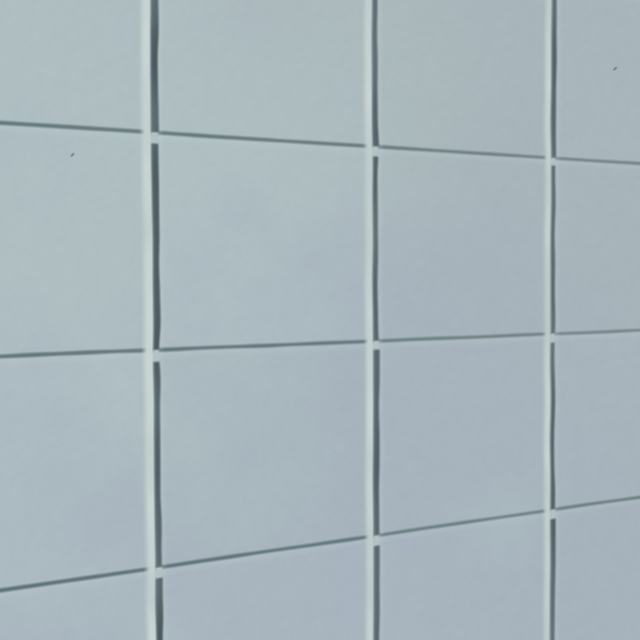
Write a WebGL 2 fragment shader that draws this texture.

```glsl
#version 300 es
precision highp float;

uniform vec2 u_resolution;
out vec4 outColor;

// Perspective of the wall
const float SHRINK = 0.2864;                  // loss of scale from left to right
const float ROW_HEIGHT = 0.3652;              // tile height at the left edge
const vec2 MID_ROW = vec2(0.4434, 0.0405);    // height and slope of the middle joint
const float COLUMN_START = 0.2572;
const float COLUMN_STEP = 0.4425;
const vec2 LEAN = vec2(0.014, -0.019);        // tilt of upright joints, change over x

// Joint sizes
const float GROUT_WIDTH = 0.0200;
const float SHADOW_WIDTH = 0.0122;
const float LINE_HALF = 0.0031;
const float GAP_LENGTH = 0.0175;
const float SOFTNESS = 0.0029;
const float WOBBLE = 0.0015;

// Surface
const float GRAIN = 0.014;
const float SIDE_SHADE = 0.012;
const float PIT_CELLS = 14.0;
const float PIT_CHANCE = 0.014;
const vec3 TILE_BLUE = vec3(0.655, 0.705, 0.745);
const vec3 TILE_TEAL = vec3(0.680, 0.744, 0.755);
const vec3 TILE_WARM = vec3(0.668, 0.718, 0.730);
const vec3 GROUT = vec3(0.785, 0.832, 0.825);
const vec3 GROUT_DULL = vec3(0.735, 0.785, 0.790);
const vec3 LINE = vec3(0.37, 0.45, 0.47);
const vec3 LINE_FADED = vec3(0.48, 0.55, 0.56);
const vec3 SHADOW = vec3(0.295, 0.345, 0.365);
const vec3 SHADOW_PALE = vec3(0.42, 0.49, 0.51);

float hash(vec2 p) {
  vec3 q = fract(p.xyx * vec3(0.1031, 0.1030, 0.0973));
  q += dot(q, q.yzx + 33.33);
  return fract((q.x + q.y) * q.z);
}

float noise(vec2 p) {
  vec2 i = floor(p), f = fract(p);
  f = f * f * (3.0 - 2.0 * f);
  return mix(mix(hash(i), hash(i + vec2(1, 0)), f.x),
             mix(hash(i + vec2(0, 1)), hash(i + vec2(1, 1)), f.x), f.y);
}

float fbm(vec2 p) {
  float sum = 0.0, amp = 0.5;
  for (int i = 0; i < 4; i++) {
    sum += amp * noise(p);
    p = p * 2.03 + 17.0;
    amp *= 0.5;
  }
  return sum / 0.9375;
}

float band(float d, float lo, float hi, float soft) {
  return smoothstep(lo - soft, lo + soft, d) * (1.0 - smoothstep(hi - soft, hi + soft, d));
}

// Mottled tile face with fine slanted grain
vec3 tileFace(vec2 uv, vec2 tile) {
  float teal = 0.43 + 0.7 * (fbm(uv * 5.0 + 3.0) - 0.5) + 0.4 * (uv.y - uv.x);
  vec3 color = mix(TILE_BLUE, TILE_TEAL, smoothstep(0.15, 0.75, teal));
  color = mix(color, TILE_WARM, 0.6 * smoothstep(0.9, 1.7, uv.x + uv.y));
  color += SIDE_SHADE * (0.5 - uv.x);
  vec2 slanted = vec2(uv.x + uv.y, 1.8 * (uv.y - uv.x));
  color += GRAIN * (fbm(slanted * 55.0) - 0.5);
  color += 0.005 * (noise(uv * 240.0) - 0.5);
  return color + 0.008 * (hash(tile + 40.0) - 0.5);
}

// Sparse small chips
float pits(vec2 uv) {
  vec2 cell = floor(uv * PIT_CELLS);
  vec2 center = 0.25 + 0.5 * vec2(hash(cell + 5.0), hash(cell + 29.0));
  vec2 d = fract(uv * PIT_CELLS) - center;
  float r = length(vec2(d.x + d.y, 2.0 * (d.y - d.x)));
  return step(hash(cell + 71.0), PIT_CHANCE) * (1.0 - smoothstep(0.03, 0.11, r));
}

void main() {
  vec2 uv = gl_FragCoord.xy / u_resolution;
  float soft = max(SOFTNESS, 0.75 / min(u_resolution.x, u_resolution.y));

  // Wall coordinates: whole numbers fall on the joints
  float x = uv.x + (LEAN.x + LEAN.y * uv.x) * (uv.y - 0.5);
  float scale = 1.0 - SHRINK * x;
  float column = (x / scale - COLUMN_START) / COLUMN_STEP;
  float rowHeight = ROW_HEIGHT * scale;
  float middle = MID_ROW.x + MID_ROW.y * x;
  float row = (uv.y - middle) / rowHeight;
  vec2 joint = round(vec2(column, row));
  vec2 tile = floor(vec2(column, row));

  // Signed distances to the nearest upright and level joints
  float q = COLUMN_START + COLUMN_STEP * joint.x;
  float dx = x - q / (1.0 + SHRINK * q);
  float dy = uv.y - middle - rowHeight * joint.y;
  dx += WOBBLE * (noise(vec2(joint.x * 9.0 + 50.0, uv.y * 16.0)) - 0.5);
  dy += 0.5 * WOBBLE * (noise(vec2(uv.x * 12.0, joint.y * 7.0 + 80.0)) - 0.5);

  vec3 color = tileFace(uv, tile);
  color = mix(color, LINE, 0.7 * pits(uv));

  // Level joint with a pale lip under it
  color = mix(color, GROUT, 0.18 * band(dy, -0.012 * scale, 0.0, 2.0 * soft));
  float fade = clamp(0.6 * uv.x + 0.45 * hash(vec2(tile.x, joint.y) + 12.0) - 0.2, 0.0, 1.0);
  float halfLine = LINE_HALF * scale * (0.88 + 0.24 * noise(uv * 22.0));
  color = mix(color, mix(LINE, LINE_FADED, fade), band(dy, -halfLine, halfLine, soft));

  // Upright joint: pale grout, rounded on its left side
  float perspective = scale * scale;
  float groutWidth = GROUT_WIDTH * perspective;
  float ridge = smoothstep(-groutWidth - soft, -0.45 * groutWidth, dx)
    * (1.0 - smoothstep(-soft, soft, dx));
  float dull = clamp(0.7 * uv.x + 0.9 * (noise(vec2(joint.x * 3.0, uv.y * 14.0)) - 0.5), 0.0, 1.0);
  vec3 grout = mix(GROUT, GROUT_DULL, dull) + 0.03 * (fbm(uv * vec2(80.0, 25.0)) - 0.5);
  color = mix(color, grout, ridge);

  // Shadow beside the grout, broken below each level joint, with a pale far lip
  float shadowWidth = SHADOW_WIDTH * perspective
    * (0.82 + 0.2 * hash(vec2(joint.x, tile.y) + 23.0) + 0.2 * noise(vec2(joint.x, uv.y * 22.0)));
  float gapLength = GAP_LENGTH * scale * (0.85 + 0.3 * hash(joint + 61.0));
  float gap = band(dy, -gapLength, 0.001, soft);
  float lip = band(dx, shadowWidth, shadowWidth + 0.006, 1.5 * soft);
  color = mix(color, GROUT, 0.18 * lip);
  float trench = band(dx, 0.0, shadowWidth, soft);
  color = mix(color, mix(TILE_TEAL, GROUT, 0.2), trench * gap);
  float worn = 0.55 * noise(vec2(joint.x * 5.0, uv.y * 11.0)) + 0.35 * uv.x - 0.1;
  worn += 0.35 * (1.0 - smoothstep(0.0, 0.6 * shadowWidth, dx));
  vec3 shadow = mix(SHADOW, SHADOW_PALE, clamp(worn, 0.0, 1.0));
  color = mix(color, shadow, trench * (1.0 - gap));

  outColor = vec4(color, 1.0);
}
```
